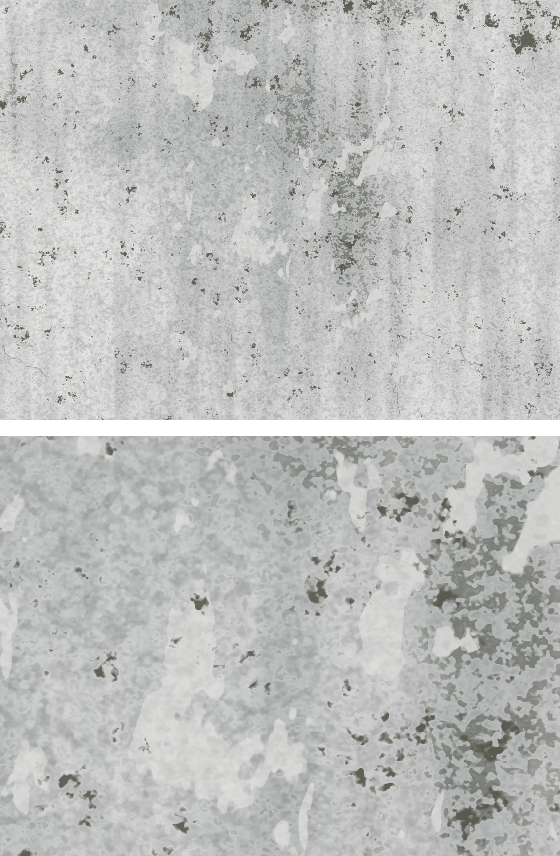
Top: the whole. Bottom: its middle third, enlarged.
Give the GLSL for this texture, as a Shadertoy shader.

```glsl
// Weathered plaster wall: pale paint under grey vertical washes, dark pits,
// olive mould, peeled flakes and hairline cracks. Soft stain shapes are warped
// by smooth cellular noise, which also supplies the fine grain.

const vec3 PAINT = vec3(0.845, 0.846, 0.842);
const vec3 WASH  = vec3(0.710, 0.720, 0.717);
const vec3 FLAKE = vec3(0.835, 0.840, 0.832);
const vec3 MOULD = vec3(0.330, 0.330, 0.285);

vec3 hash3(vec2 p) {
    vec3 q = fract(p.xyx * vec3(0.1031, 0.1030, 0.0973));
    q += dot(q, q.yxz + 33.33);
    return fract((q.xxy + q.yzz) * q.zyx);
}

// Cellular noise: random cell values blended by distance to their points
float cellNoise(vec2 p) {
    vec2 cell = floor(p), f = p - cell;
    float sum = 0.0, total = 0.0;
    for (int y = -1; y <= 1; y++)
    for (int x = -1; x <= 1; x++) {
        vec2 o = vec2(x, y);
        vec3 h = hash3(cell + o + 50.0);
        vec2 d = o + h.xy - f;
        float w = exp(-8.0 * dot(d, d));
        sum += w * h.z;
        total += w;
    }
    return sum / total;
}

float layered(vec2 p, int octaves) {
    float sum = 0.0, total = 0.0, amp = 1.0;
    for (int i = 0; i < octaves; i++) {
        sum += amp * cellNoise(p);
        total += amp;
        amp *= 0.5;
        p = p * 2.03 + 17.3;
    }
    return sum / total;
}

// Soft elliptical stain
float blob(vec2 p, vec2 centre, vec2 radius) {
    vec2 q = (p - centre) / radius;
    return exp(-dot(q, q));
}

float segment(vec2 p, vec2 a, vec2 b) {
    vec2 ab = b - a;
    float t = clamp(dot(p - a, ab) / dot(ab, ab), 0.0, 1.0);
    return length(p - a - ab * t);
}

float crack(vec2 p, vec2 a, vec2 b, float width) {
    return 1.0 - smoothstep(0.2 * width, width, segment(p, a, b));
}

// Grey wash: a broad central column with a few side stains
float washMask(vec2 p, float cloud, float streak) {
    float w = 0.06 + 0.72 * blob(p, vec2(0.54, 0.40), vec2(0.30, 0.65));
    w += 0.45 * blob(p, vec2(0.34, 0.68), vec2(0.28, 0.15));
    w += 0.50 * blob(p, vec2(0.35, 1.00), vec2(0.35, 0.10));
    w += 0.30 * blob(p, vec2(0.655, 0.40), vec2(0.035, 0.50));
    return w + 0.9 * (cloud - 0.5) + 0.6 * (streak - 0.5);
}

// Density of the dark pits
float pitMask(vec2 p, float cloud, float streak) {
    float d = 0.16 + 0.35 * blob(p, vec2(0.95, 0.55), vec2(0.30, 0.35));
    d += 0.55 * blob(p, vec2(0.73, 0.72), vec2(0.08, 0.17));
    d += 0.45 * blob(p, vec2(0.87, 0.52), vec2(0.07, 0.16));
    d += 0.55 * blob(p, vec2(0.00, 0.75), vec2(0.11, 0.16));
    d += 0.35 * blob(p, vec2(1.25, 0.12), vec2(0.20, 0.12));
    d += 0.50 * blob(p, vec2(0.85, 1.00), vec2(0.35, 0.06));
    return d + 0.7 * (cloud - 0.5) + 0.5 * (streak - 0.5);
}

float mouldMask(vec2 p) {
    float m = blob(p, vec2(0.88, 0.99), vec2(0.18, 0.05));
    m += 0.8 * blob(p, vec2(1.27, 0.95), vec2(0.11, 0.06));
    m += 0.6 * blob(p, vec2(0.49, 0.97), vec2(0.05, 0.08));
    m += 0.7 * blob(p, vec2(0.67, 0.83), vec2(0.06, 0.025));
    return m + 0.5 * blob(p, vec2(0.01, 0.76), vec2(0.07, 0.10));
}

float flakeMask(vec2 p, vec2 rough) {
    float area = blob(p, vec2(0.60, 0.50), vec2(0.13, 0.22));
    area += blob(p, vec2(0.78, 1.00), vec2(0.30, 0.07));
    area += 0.7 * blob(p, vec2(0.50, 0.80), vec2(0.15, 0.14));
    float chips = layered(p * vec2(19.0, 13.0) + 8.0, 4) + 0.19 * area;
    vec2 q = p + 0.045 * rough;
    float run = min(segment(q, vec2(0.925, 0.84), vec2(0.91, 0.66)) - 0.007,
                    segment(q, vec2(0.905, 0.64), vec2(0.86, 0.57)) - 0.014);
    return max(smoothstep(0.77, 0.80, chips), 1.0 - smoothstep(-0.002, 0.003, run));
}

void mainImage(out vec4 fragColor, in vec2 fragCoord) {
    vec2 p = fragCoord / iResolution.y;

    // Noise at wall, streak and grain scale
    float cloud = layered(p * vec2(4.0, 3.2), 5);
    float patches = layered(p * vec2(8.0, 6.0) + 31.0, 4);
    float streak = layered(p * vec2(30.0, 2.6) + 5.0, 3);
    vec2 rough = vec2(layered(p * 24.0, 3), layered(p * 24.0 + 60.0, 3)) - 0.5;
    float grain = 0.30 * cellNoise(p * vec2(80.0, 95.0))
                + 0.40 * cellNoise(p * vec2(165.0, 195.0))
                + 0.30 * cellNoise(p * vec2(320.0, 350.0));
    vec2 q = p + 0.16 * (vec2(cloud, patches) - 0.5) + 0.03 * rough;

    // Paint, wash and pits
    float pits = clamp(pitMask(q, patches, streak), 0.0, 1.0);
    float wash = clamp(washMask(q, cloud, streak) + 0.3 * pits, 0.0, 1.0);
    vec3 wall = mix(PAINT, WASH, wash) + 0.28 * (grain - 0.5);
    float edge = mix(0.68, 0.40, pits);
    float pit = smoothstep(edge, edge + 0.2, grain);
    wall -= pit * mix(0.10, 0.30, pits) * vec3(0.98, 0.98, 1.04);

    // Peeled flakes and mould
    wall = mix(wall, FLAKE + 0.12 * (grain - 0.5), 0.9 * flakeMask(p, rough));
    float mould = layered(p * vec2(32.0, 27.0), 4) + 0.6 * (grain - 0.5);
    mould = smoothstep(0.79, 0.96, mould + 0.36 * mouldMask(q));
    wall = mix(wall, MOULD, 0.88 * mould);

    // Hairline cracks
    vec2 c = p + 0.05 * rough;
    float line = crack(c, vec2(0.35, 0.58), vec2(0.50, 0.69), 0.0025);
    line = max(line, crack(c, vec2(0.00, 0.17), vec2(0.12, 0.09), 0.0026));
    line = max(line, crack(c, vec2(1.00, 0.22), vec2(1.19, 0.09), 0.0022));
    line = max(line, crack(c, vec2(0.95, 0.00), vec2(0.96, 0.20), 0.0018));
    line = max(line, crack(c, vec2(0.53, 0.25), vec2(0.56, 0.18), 0.0028));
    wall -= 0.22 * line * smoothstep(0.25, 0.6, patches + grain - 0.5);

    fragColor = vec4(clamp(wall, 0.0, 0.89), 1.0);
}
```
